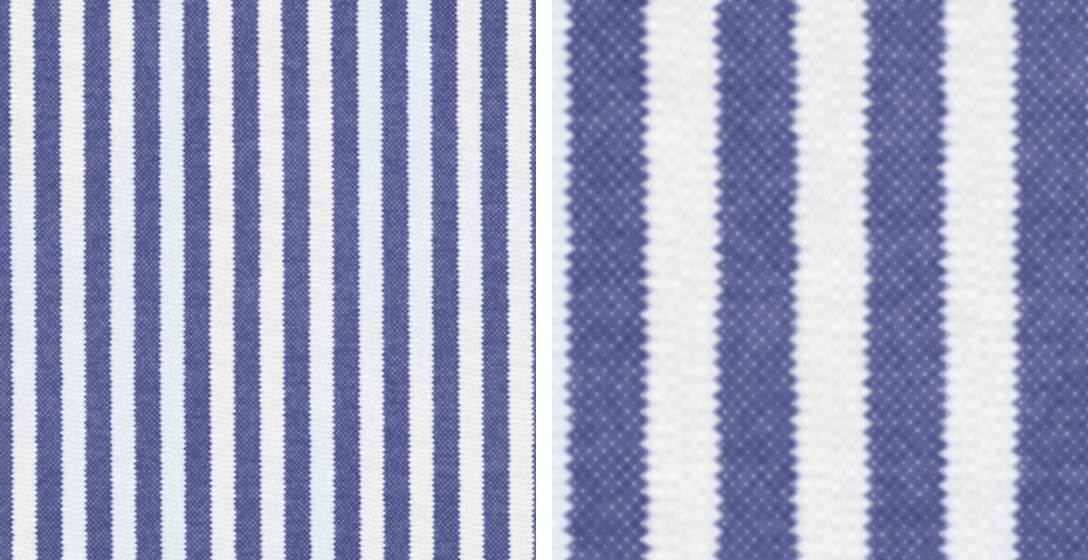
Left: the whole. Right: its middle third, enlarged.
Write a Shadertoy shader that draws this texture.

```glsl
// Woven cotton shirting with vertical blue and white stripes and toothed edges.

const float TAU = 6.2831853;

float hash(vec2 p) {
    vec3 q = fract(vec3(p.xyx) * 0.1031);
    q += dot(q, q.yzx + 33.33);
    return fract((q.x + q.y) * q.z);
}

float noise(vec2 p) {
    vec2 i = floor(p), f = fract(p);
    f = f * f * (3.0 - 2.0 * f);
    return mix(mix(hash(i), hash(i + vec2(1, 0)), f.x),
               mix(hash(i + vec2(0, 1)), hash(i + vec2(1, 1)), f.x), f.y);
}

void mainImage(out vec4 fragColor, in vec2 fragCoord) {
    vec2 p = fragCoord / iResolution.y;

    // Stripe phase: slightly slanted cloth, one blue and one white band per unit
    float phase = (p.x - 0.066 + 0.0055 * p.y) / 0.0887;
    phase += 0.025 * (noise(p * vec2(4.0, 3.0) + 7.0) - 0.5);
    float stripe = floor(phase + 0.243);

    // Weft rows sag a little across the cloth
    float row = 105.0 * p.y + 0.8 * noise(p * vec2(9.0, 5.0)) + 0.37 * stripe;
    float tooth = cos(TAU * row);

    // Signed distance to the blue band, with teeth and ragged threads at its edge
    float edge = abs(fract(phase + 0.243) - 0.5) - 0.257;
    edge += 0.017 * tooth + 0.03 * (noise(vec2(phase * 4.0, row * 1.5)) - 0.5);
    float soft = max(0.04, 12.0 / iResolution.y);
    float white = smoothstep(-soft, soft, edge);

    // Staggered thread crossings, grain and broad shading
    float wobble = 1.5 * noise(vec2(phase * 5.0, row * 0.7));
    float weave = cos(TAU * 10.0 * phase + wobble) * tooth;
    float grain = noise(vec2(phase * 18.0, row * 2.0)) - 0.5;
    float streak = noise(vec2(phase * 2.5, row * 1.3) + 31.0) - 0.5;
    float shade = noise(p * vec2(6.0, 4.0) + 13.0) - 0.5;

    vec3 blue = vec3(0.362, 0.382, 0.578);
    blue += vec3(1.0, 1.0, 0.8) * (0.036 * weave + 0.085 * grain + 0.05 * streak + 0.03 * shade);
    blue += vec3(0.09, 0.09, 0.07) * smoothstep(0.55, 1.0, weave + 0.5 * grain);

    vec3 cotton = mix(vec3(0.936, 0.934, 0.935), vec3(0.905, 0.925, 0.955),
                      smoothstep(0.45, 0.8, noise(p * vec2(7.0, 2.0) + 3.0)));
    cotton += 0.009 * tooth + 0.012 * weave + 0.03 * grain + 0.018 * streak;

    // Dyed threads tint the rim of the white bands
    cotton -= vec3(0.06, 0.05, 0.0) * (1.0 - smoothstep(0.0, 0.09, edge));

    fragColor = vec4(clamp(mix(blue, cotton, white), 0.0, 1.0), 1.0);
}
```
